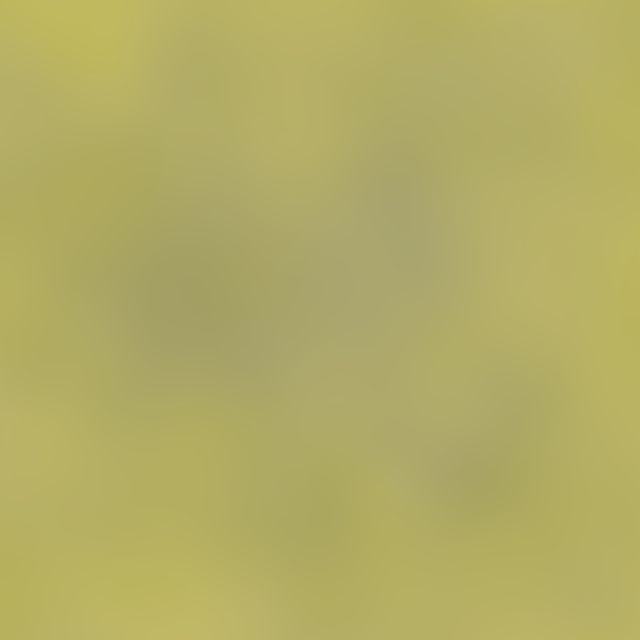
This texture is drawn by a Shadertoy shader. Its source:

```glsl
float hash(vec2 cell) {
    return fract(sin(dot(cell, vec2(127.1, 311.7))) * 43758.5453);
}

// Value noise with quintic easing, so no cell borders show
float smoothNoise(vec2 p) {
    vec2 cell = floor(p);
    vec2 f = fract(p);
    f = f * f * f * (f * (f * 6.0 - 15.0) + 10.0);
    float low = mix(hash(cell), hash(cell + vec2(1.0, 0.0)), f.x);
    float high = mix(hash(cell + vec2(0.0, 1.0)), hash(cell + vec2(1.0, 1.0)), f.x);
    return mix(low, high, f.y);
}

// Two turned octaves, centred on zero
float cloud(vec2 p, float scale) {
    mat2 turn = mat2(0.8, 0.6, -0.6, 0.8);
    vec2 q = turn * p * scale;
    float broad = smoothNoise(q);
    float fine = smoothNoise(turn * q * 1.9 + 17.3);
    return mix(broad, fine, 0.3) - 0.5;
}

float softSpot(vec2 p, vec2 radius) {
    vec2 d = p / radius;
    return exp(-dot(d, d));
}

// Dusky patches spread outward by the golden angle
float duskyPatches(vec2 p) {
    const float GOLDEN_ANGLE = 2.39996;
    float sum = 0.0;
    for (int i = 0; i < 3; i++) {
        float n = float(i);
        float angle = 0.78 + n * GOLDEN_ANGLE;
        float reach = 0.2 + 0.04 * n * n;
        vec2 center = reach * vec2(cos(angle), sin(angle));
        vec2 radius = vec2(0.11, 0.15) + 0.03 * hash(vec2(n, 4.0));
        sum += softSpot(p - center, radius);
    }
    return sum;
}

void mainImage(out vec4 fragColor, in vec2 fragCoord) {
    const vec3 brightOlive = vec3(0.755, 0.725, 0.375);
    const vec3 duskyOlive = vec3(0.610, 0.600, 0.410);
    const vec3 greyTint = vec3(0.010, 0.008, 0.075);

    vec2 p = (fragCoord - 0.5 * iResolution.xy) / iResolution.y;

    // Bend the patches so that their outlines are irregular
    vec2 bend = vec2(cloud(p + 3.1, 4.5), cloud(p + 8.7, 4.5));
    vec2 bent = p + 0.09 * bend;

    // Darker middle, dusky patches and drifting mottling
    float shade = 0.16
        + 0.28 * softSpot(p, vec2(0.43))
        + 0.38 * duskyPatches(bent)
        + 0.55 * cloud(p + 5.3, 4.2);
    shade = clamp(shade, 0.0, 1.0);

    // Colour drifts between yellow and grey, apart from the shade
    float greyness = cloud(p + 12.9, 5.0);
    vec3 color = mix(brightOlive, duskyOlive, shade) + greyTint * greyness;

    fragColor = vec4(color, 1.0);
}
```
